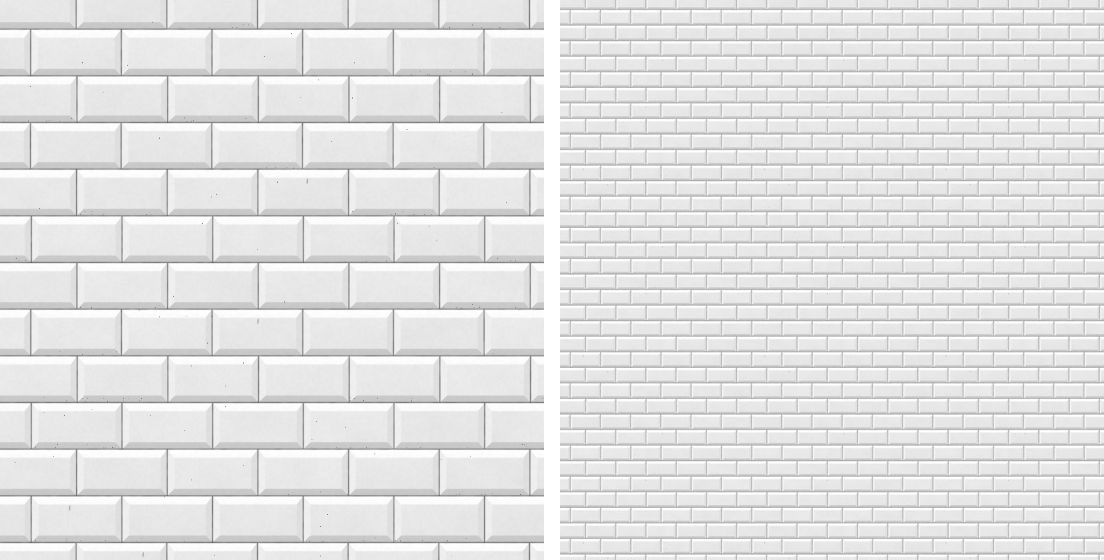
Left: one tile. Right: repeated 3 by 3.
A WebGL 2 fragment shader for this texture:

```glsl
#version 300 es
precision highp float;
// Glossy white bevelled wall tiles in running bond, with thin dark joints and light wear.
uniform vec2 u_resolution;
out vec4 fragColor;

// Layout: whole repeats across and down; lengths below are in tile heights
const vec2 TILES = vec2(6.0, 12.0);
const float ROW_SHIFT = 0.375;
const float EVEN_SHIFT = 0.342;
const float ODD_SHIFT = 0.845;
const float SHIFT_JITTER = 0.016;
const float BEVEL_LEFT = 0.155;
const float BEVEL_RIGHT = 0.14;
const float BEVEL_TOP = 0.185;
const float BEVEL_BOTTOM = 0.15;
const float BEVEL_SOFTNESS = 0.1;
const vec2 JOINT_HALF = vec2(0.010, 0.012);

// Grey levels
const float FACE = 0.908;
const float LIT_TOP = 0.99;
const float SHADED_BOTTOM = 0.785;
const float SIDE_LEFT = 0.935;
const float SIDE_RIGHT = 0.872;
const float JOINT_UPRIGHT = 0.36;
const float JOINT_LEVEL = 0.44;
const float SPECK = 0.45;

// Wear
const float TILE_VARIATION = 0.012;
const float MOTTLE = 0.022;
const float GRAIN = 0.016;
const vec2 SPECK_GRID = vec2(240.0, 192.0);
const float SPECK_CHANCE = 0.0012;
const float CHIP_CHANCE = 0.10;
const float CRACK_CHANCE = 0.05;

// Integer hash, 0 to 1
float hash(vec2 cell, uint seed) {
    uvec2 q = uvec2(ivec2(cell));
    uint h = q.x * 1597334677u ^ q.y * 3812015801u ^ seed * 2654435769u;
    h = (h ^ (h >> 16)) * 2246822519u;
    h = (h ^ (h >> 13)) * 3266489917u;
    return float((h ^ (h >> 16)) >> 8) / 16777216.0;
}

// Value noise that wraps after a whole number of cells
float wrapNoise(vec2 uv, vec2 period, uint seed) {
    vec2 p = uv * period;
    vec2 i = floor(p);
    vec2 f = smoothstep(0.0, 1.0, p - i);
    vec2 a = mod(i, period);
    vec2 b = mod(i + 1.0, period);
    return mix(mix(hash(a, seed), hash(vec2(b.x, a.y), seed), f.x),
               mix(hash(vec2(a.x, b.y), seed), hash(b, seed), f.x), f.y);
}

// Coverage of the area where d is below the limit
float below(float d, float limit, float soft) {
    return 1.0 - smoothstep(limit - soft, limit + soft, d);
}

void main() {
    vec2 uv = gl_FragCoord.xy / u_resolution;
    float px = TILES.y / u_resolution.y;

    // Tile index and position inside the tile
    float rowPos = uv.y * TILES.y - ROW_SHIFT;
    float row = mod(floor(rowPos), TILES.y);
    float shift = mix(EVEN_SHIFT, ODD_SHIFT, mod(row, 2.0));
    shift += (hash(vec2(row, 0.0), 1u) - 0.5) * SHIFT_JITTER;
    float colPos = uv.x * TILES.x - shift;
    vec2 tile = vec2(mod(floor(colPos), TILES.x), row);
    float width = u_resolution.x / u_resolution.y * TILES.y / TILES.x;
    vec2 p = vec2(fract(colPos) * width, fract(rowPos));
    vec2 far = vec2(width, 1.0) - p;
    vec2 edge = min(p, far);

    // Bevel distances, each reaching 1 at the flat face
    float side = min(p.x / BEVEL_LEFT, far.x / BEVEL_RIGHT);
    float level = min(p.y / BEVEL_BOTTOM, far.y / BEVEL_TOP);
    float soft = max(BEVEL_SOFTNESS, px / BEVEL_TOP);
    float sideTone = p.x < far.x ? SIDE_LEFT : SIDE_RIGHT;
    float levelTone = p.y < far.y ? SHADED_BOTTOM : LIT_TOP;
    levelTone += 0.015 * (clamp(level, 0.0, 1.0) - 0.5) * (p.y < far.y ? 1.0 : -1.0);
    float bevelTone = mix(levelTone, sideTone, smoothstep(-soft, soft, level - side));

    // Flat face with cloudy glaze
    float cloud = 0.65 * wrapNoise(uv, vec2(20.0, 28.0), 2u) + 0.35 * wrapNoise(uv, vec2(54.0, 64.0), 3u);
    float face = FACE + (cloud - 0.5) * MOTTLE + (p.y - 0.5) * 0.012;
    face += (hash(tile, 4u) - 0.5) * TILE_VARIATION;
    float tone = mix(face, bevelTone, below(min(side, level), 1.0, soft));
    tone += (wrapNoise(uv, vec2(240.0, 250.0), 5u) - 0.5) * GRAIN;

    // Specks, gathered along the lower edge of worn tiles
    vec2 speckPos = uv * SPECK_GRID;
    vec2 speckCell = floor(speckPos);
    float worn = step(0.7, hash(tile, 6u)) * below(p.y, 0.09, 0.04);
    float chance = mix(SPECK_CHANCE, CHIP_CHANCE, worn);
    vec2 centre = 0.35 + 0.3 * vec2(hash(speckCell, 7u), hash(speckCell, 8u));
    float speck = below(length(speckPos - speckCell - centre), 0.2, 0.15);
    speck *= step(hash(speckCell, 9u), chance) * (0.4 + 0.6 * hash(speckCell, 10u));
    tone = mix(tone, SPECK, speck);

    // Rare short hairline crack
    float crackX = width * mix(0.25, 0.78, hash(tile, 11u)) + 0.06 * (p.y - 0.75);
    float crack = below(abs(p.x - crackX), 0.008, px) * below(abs(p.y - 0.74), 0.05, 0.03);
    tone = mix(tone, SPECK, 0.8 * crack * step(hash(tile, 12u), CRACK_CHANCE));

    // Joints with uneven depth
    float depth = 0.75 + 0.25 * wrapNoise(uv, vec2(90.0, 96.0), 13u);
    tone = mix(tone, JOINT_LEVEL, depth * below(edge.y, JOINT_HALF.y, px));
    tone = mix(tone, JOINT_UPRIGHT, depth * below(edge.x, JOINT_HALF.x, px));
    fragColor = vec4(vec3(clamp(tone, 0.0, 1.0)), 1.0);
}
```
